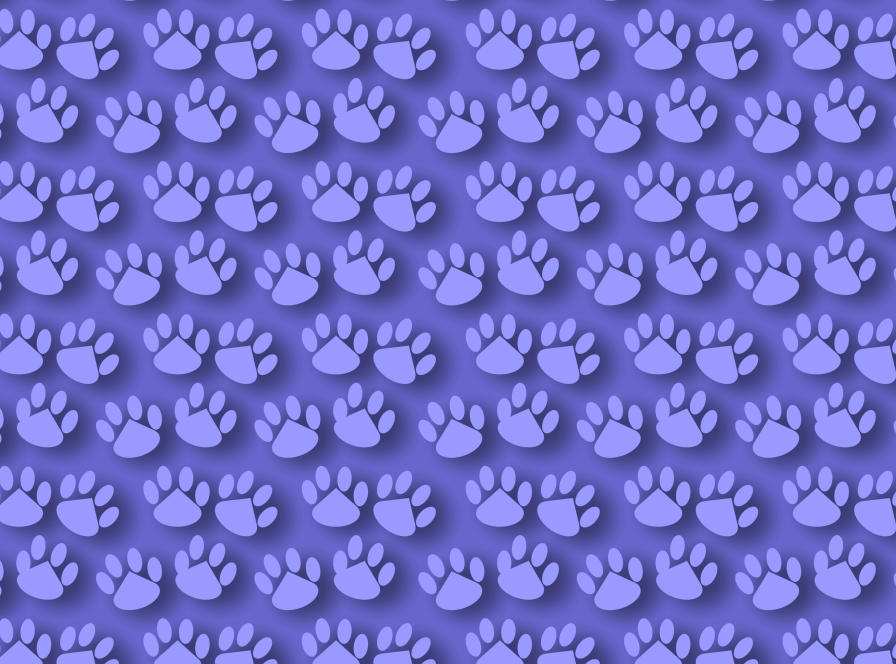
Write a WebGL 2 fragment shader that draws this pattern.

```glsl
#version 300 es
precision highp float;
// Paw prints in a repeating tile of four, each turned its own way, over soft
// drop shadows. A pad is the hull of an ellipse and a tip; toes are ellipses.
// Neighbouring tiles are looped over so that prints and shadows may overlap.

uniform vec2 u_resolution;
out vec4 outColor;

const float CANVAS_WIDTH = 768.0;            // design units across the canvas
const vec2 TILE = vec2(135.8, 130.6);        // pitch of the repeats
const vec2 TILE_ORIGIN = vec2(235.0, 200.0);
const float COLUMN_GAP = 4.7;                // extra space before column 1

const vec3 GROUND = vec3(0.40, 0.40, 0.80);
const vec3 SHADOW = vec3(0.18, 0.18, 0.36);
const vec3 PAW = vec3(0.60, 0.60, 1.00);

const vec2 PAD_CENTER = vec2(0.0, 3.3);
const vec2 PAD_RADII = vec2(20.5, 11.6);
const float PAD_TIP = 1.87;                  // tip height in pad radii
const vec2 TOE_RADII = vec2(6.1, 10.7);
const vec2 TUCK_DIRECTION = vec2(0.6, 0.8);

const vec2 SHADOW_OFFSET = vec2(13.0, 6.0);
const vec2 SHADOW_CENTER = vec2(0.0, -9.0);
const vec2 SHADOW_RADII = vec2(27.0, 25.0);
const float SHADOW_STRENGTH = 0.76;

// Each paw: position in the tile (x, y down), turn, inward tuck of first toe.
const vec4 PAWS[4] = vec4[4](
    vec4(17.0, 46.0, -0.30, 0.0),
    vec4(72.0, 37.0, 0.31, 5.5),
    vec4(53.0, 106.0, 0.0, 0.0),
    vec4(105.0, 111.3, 0.61, 0.0));

// Each toe: position from the pad and tilt.
const vec3 TOES[4] = vec3[4](
    vec3(-22.7, -14.7, -0.30),
    vec3(-11.3, -26.7, -0.17),
    vec3(7.3, -26.0, 0.07),
    vec3(21.3, -13.3, 0.14));

vec2 toLocal(vec2 p, float angle) {
    float c = cos(angle), s = sin(angle);
    return vec2(c * p.x + s * p.y, c * p.y - s * p.x);
}

float ellipseDistance(vec2 p, vec2 radii) {
    float k = length(p / radii);
    float slope = length(p / (radii * radii));
    return k * (k - 1.0) / max(slope, 1e-4);
}

// Ellipse joined to a pointed tip by its two tangent lines.
float padDistance(vec2 p) {
    p -= PAD_CENTER;
    vec2 q = vec2(abs(p.x), -p.y) / PAD_RADII;
    vec2 normal = vec2(sqrt(1.0 - 1.0 / (PAD_TIP * PAD_TIP)), 1.0 / PAD_TIP);
    bool besideTip = q.x * normal.y < q.y * normal.x;
    if (!besideTip) return ellipseDistance(p, PAD_RADII);
    return (dot(q, normal) - 1.0) / length(normal / PAD_RADII);
}

float pawDistance(vec2 p, float tuck) {
    float d = padDistance(p);
    for (int i = 0; i < 4; i++) {
        vec2 center = TOES[i].xy;
        if (i == 0) center += tuck * TUCK_DIRECTION;
        d = min(d, ellipseDistance(toLocal(p - center, TOES[i].z), TOE_RADII));
    }
    return d;
}

float shadowAmount(vec2 p) {
    float r = length((p - SHADOW_CENTER) / SHADOW_RADII);
    return SHADOW_STRENGTH * (1.0 - smoothstep(0.4, 1.55, r));
}

void main() {
    // Design space: x to the right, y down from the top edge.
    float unitsPerPixel = CANVAS_WIDTH / u_resolution.x;
    vec2 p = vec2(gl_FragCoord.x, u_resolution.y - gl_FragCoord.y) * unitsPerPixel;
    vec2 home = floor((p - TILE_ORIGIN) / TILE);

    float d = 1e3;
    float light = 1.0;
    for (int row = -1; row <= 1; row++) {
        for (int column = -1; column <= 1; column++) {
            vec2 cell = home + vec2(column, row);
            vec2 origin = TILE_ORIGIN + cell * TILE;
            origin.x += COLUMN_GAP * step(0.5, cell.x);
            for (int i = 0; i < 4; i++) {
                vec4 paw = PAWS[i];
                vec2 offset = p - origin - paw.xy;
                d = min(d, pawDistance(toLocal(offset, paw.z), paw.w));
                light *= 1.0 - shadowAmount(toLocal(offset - SHADOW_OFFSET, paw.z));
            }
        }
    }

    // Ground with shadows, then the flat paws on top.
    vec3 color = mix(SHADOW, GROUND, light);
    float edge = 0.7 * unitsPerPixel;
    color = mix(color, PAW, 1.0 - smoothstep(-edge, edge, d));
    outColor = vec4(color, 1.0);
}
```
